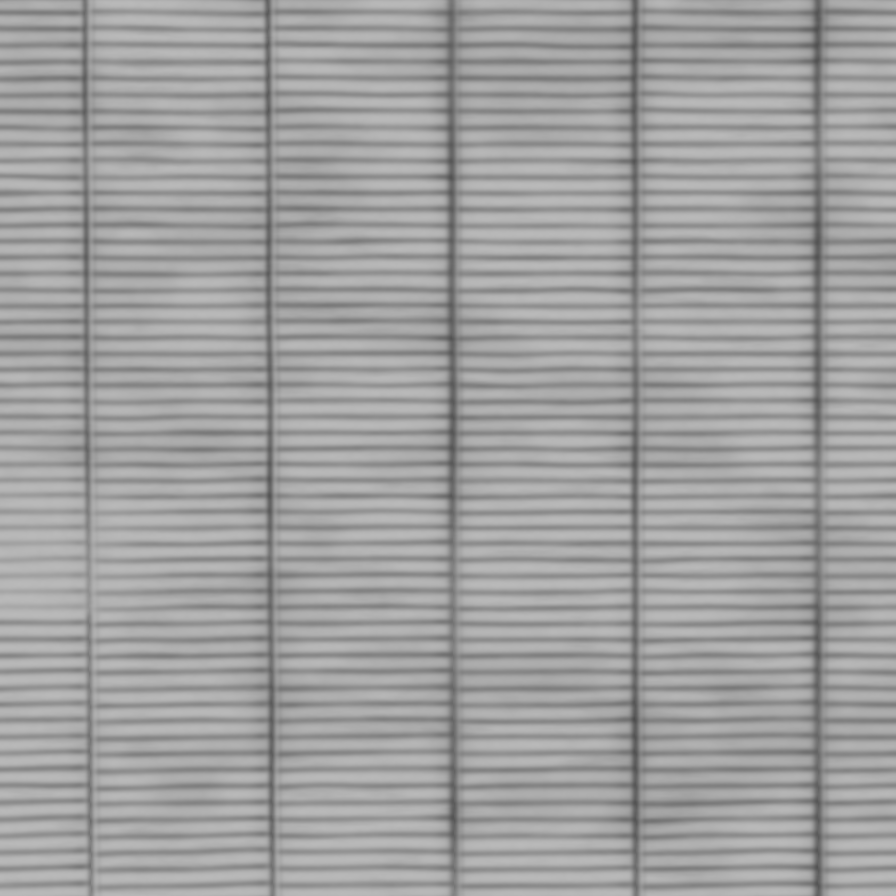
Write a Shadertoy shader that draws this texture.

```glsl
const float ROWS = 55.4;            // slat lines down the canvas
const float ROW_START = 0.72;       // top line, in row heights
const float ROW_WARP = 0.2;         // uneven row spacing
const float ROW_SOFTNESS = 0.16;    // line spread, in row heights
const float ROW_DEPTH = 0.168;
const float SEAM_SPACING = 0.2038;
const float SEAM_START = 0.0977;
const float SEAM_LEAN = 0.008;
const float SEAM_WIDTH = 0.0034;
const float SEAM_DEPTH = 0.23;
const float HALO_WIDTH = 0.013;
const float STAIN_DEPTH = 0.075;
const float GRAIN_DEPTH = 0.016;
const float BLEACH_EDGE = 0.315;    // lower edge of the faded patch
const vec3 SLAT_COLOR = vec3(0.725);
const float TAU = 6.28318;

float hash(vec2 p) {
    return fract(sin(dot(p, vec2(127.1, 311.7))) * 43758.5453);
}

float noise(vec2 p) {
    vec2 i = floor(p), f = fract(p);
    f = f * f * (3.0 - 2.0 * f);
    return mix(mix(hash(i), hash(i + vec2(1, 0)), f.x),
               mix(hash(i + vec2(0, 1)), hash(i + vec2(1, 1)), f.x), f.y);
}

float fbm(vec2 p) {
    float sum = 0.0, weight = 0.5;
    for (int i = 0; i < 4; i++) {
        sum += weight * noise(p);
        p = p * 2.03 + 17.3;
        weight *= 0.5;
    }
    return sum / 0.9375;
}

float bell(float d, float spread) {
    return exp(-0.5 * d * d / (spread * spread));
}

void mainImage(out vec4 fragColor, in vec2 fragCoord) {
    vec2 uv = fragCoord / iResolution.xy;
    float down = 1.0 - uv.y;

    // Columns between slightly leaning, wavering seams
    float x = uv.x - SEAM_LEAN * (0.913 - uv.x) * (down - 0.5);
    x += 0.0016 * (noise(vec2(uv.x * 3.0, uv.y * 9.0)) - 0.5);
    float column = (x - SEAM_START) / SEAM_SPACING;
    float panel = floor(column);
    float seam = floor(column + 0.5);
    float seamOffset = (column - seam) * SEAM_SPACING;

    // Faded patch at the left, ending in a sharp lower edge
    float bleach = smoothstep(0.24, 0.03, uv.x)
                 * smoothstep(BLEACH_EDGE - 0.005, BLEACH_EDGE + 0.005, uv.y)
                 * (1.0 - smoothstep(BLEACH_EDGE, 0.62, uv.y));

    // Rows with uneven spacing and a tilt that differs per panel
    float tilt = mix(-0.12, 0.25, down) * (0.4 + 0.8 * hash(vec2(panel, 5.0)));
    float row = ROWS * down - ROW_START - ROW_WARP * sin(TAU * down);
    row += tilt * (fract(column) - 0.5) + 0.1 * (hash(vec2(panel, 9.0)) - 0.5);
    row += 0.12 * (noise(vec2(uv.x * 14.0, uv.y * 40.0)) - 0.5);
    float rowId = floor(row + 0.5);
    float rowOffset = row - rowId;

    // Line strength varies by row and along its length
    float strength = 0.84 + 0.32 * noise(vec2(uv.x * 18.0, rowId * 7.3 + panel));
    strength *= 0.92 + 0.16 * hash(vec2(rowId, panel));
    strength *= 1.0 + 0.2 * bell(seamOffset + 0.011, 0.007);
    strength *= 1.0 - 0.75 * bell(seamOffset - 0.002, 0.005);
    float shade = ROW_DEPTH * strength * (1.0 - 0.55 * bleach)
                * bell(rowOffset, ROW_SOFTNESS);

    // Seam core, dirty halo and faint strip beside it
    float seamSize = SEAM_WIDTH * (0.75 + 0.45 * hash(vec2(seam, 2.0)));
    float seamWear = (0.75 + 0.5 * noise(vec2(seam * 5.0, uv.y * 11.0)))
                   * (1.0 - 0.6 * bleach);
    shade += SEAM_DEPTH * seamWear * bell(seamOffset, seamSize);
    shade += 0.065 * seamWear * noise(vec2(seam * 3.0 + 0.5, uv.y * 7.0))
           * bell(seamOffset, HALO_WIDTH);
    shade += 0.035 * seamWear * bell(seamOffset - 0.0095, 0.002);

    // Broad stains, horizontal smears and fine grain
    float stain = smoothstep(0.42, 0.8, fbm(uv * vec2(7.0, 13.0) + 3.7));
    float smear = smoothstep(0.5, 0.9, fbm(uv * vec2(12.0, 60.0) + 31.0));
    shade += STAIN_DEPTH * (0.65 * stain + 0.5 * smear) * (1.0 - 0.8 * bleach);
    shade += GRAIN_DEPTH * (fbm(uv * vec2(110.0, 150.0)) - 0.5);

    fragColor = vec4(clamp(SLAT_COLOR - shade, 0.0, 1.0), 1.0);
}
```
